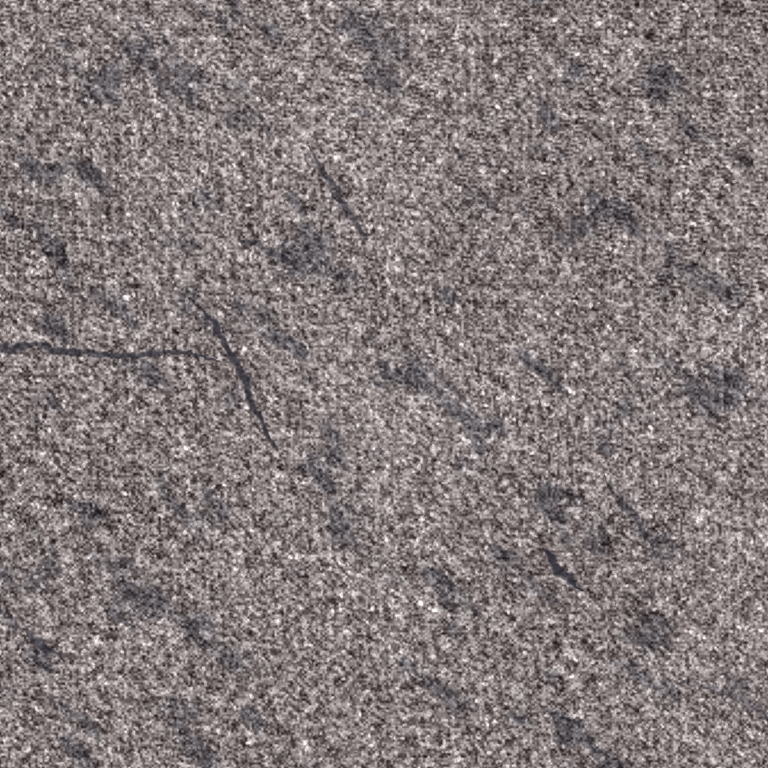
Write a WebGL 2 fragment shader that draws this texture.

```glsl
#version 300 es
precision highp float;
// Weathered grey stone: fine speckled grain, pale flakes, bluish smudges and thin cracks.

uniform vec2 u_resolution;
out vec4 fragColor;

float hash(vec2 p) {
    return fract(sin(dot(p, vec2(127.1, 311.7))) * 43758.5453);
}

float noise(vec2 p) {
    vec2 cell = floor(p), f = fract(p);
    f = f * f * (3.0 - 2.0 * f);
    float low = mix(hash(cell), hash(cell + vec2(1, 0)), f.x);
    float high = mix(hash(cell + vec2(0, 1)), hash(cell + vec2(1, 1)), f.x);
    return mix(low, high, f.y);
}

float fbm(vec2 p) {
    float sum = 0.0, amplitude = 0.5;
    for (int i = 0; i < 4; i++) {
        sum += amplitude * noise(p);
        p = p * 2.03 + 17.3;
        amplitude *= 0.5;
    }
    return sum / 0.9375;
}

vec2 rotate(vec2 p, float angle) {
    float c = cos(angle), s = sin(angle);
    return vec2(c * p.x + s * p.y, c * p.y - s * p.x);
}

// Pale mineral flakes, one candidate per jittered cell
float flakes(vec2 p, float share) {
    float cover = 0.0;
    for (int y = -1; y <= 1; y++) {
        for (int x = -1; x <= 1; x++) {
            vec2 cell = floor(p) + vec2(x, y);
            vec2 center = cell + vec2(hash(cell + 3.7), hash(cell + 9.2));
            vec2 d = rotate(p - center, 6.28 * hash(cell + 5.1)) * vec2(0.8, 1.3);
            float radius = mix(0.2, 0.48, hash(cell + 1.9));
            float disk = 1.0 - smoothstep(radius - 0.16, radius + 0.12, length(d));
            float strength = step(hash(cell + 6.4), share) * mix(0.4, 1.0, hash(cell + 8.3));
            cover = max(cover, disk * strength);
        }
    }
    return cover;
}

// Tapered line from a to b, as coverage
float crack(vec2 p, vec2 a, vec2 b, float width) {
    vec2 along = b - a;
    float t = clamp(dot(p - a, along) / dot(along, along), 0.0, 1.0);
    float taper = width * (0.35 + 0.65 * sin(3.14 * t));
    return 1.0 - smoothstep(taper * 0.4, taper * 1.5, length(p - a - along * t));
}

float cracks(vec2 uv) {
    // Ragged outline from coarse and fine displacement
    vec2 p = uv + 0.028 * (vec2(fbm(uv * 17.0), fbm(uv * 17.0 + 40.0)) - 0.5);
    p += 0.005 * (vec2(noise(uv * 130.0), noise(uv * 130.0 + 70.0)) - 0.5);

    // Long seam and its steep branch
    float cover = 0.75 * crack(p, vec2(-0.15, 0.55), vec2(0.28, 0.535), 0.0045);
    cover = max(cover, 0.85 * crack(p, vec2(0.275, 0.59), vec2(0.36, 0.42), 0.0055));

    // Scattered short cracks, mostly falling to the right
    for (int i = 0; i < 8; i++) {
        float k = float(i);
        vec2 center = fract(vec2(0.73, 0.26) + k * vec2(0.618, 0.414));
        float angle = -0.72 + 0.9 * (hash(vec2(k, 4.0)) - 0.5);
        vec2 reach = mix(0.03, 0.085, hash(vec2(k, 2.0))) * vec2(cos(angle), sin(angle));
        float strength = i == 0 ? 0.95 : mix(0.3, 0.75, hash(vec2(k, 7.0)));
        cover = max(cover, strength * crack(p, center - reach, center + reach, 0.005));
    }
    return cover;
}

void main() {
    vec2 uv = gl_FragCoord.xy / u_resolution.y;
    vec2 slanted = rotate(uv, -0.7);

    // Broad tone and fine grain, slightly stretched along the slant
    float tone = 0.477 + 0.1 * (fbm(uv * 4.0) - 0.5);
    tone += 0.43 * (noise(uv * 337.0) - 0.5);
    tone += 0.35 * (noise(slanted * vec2(160.0, 225.0) + 31.0) - 0.5);
    tone += 0.13 * (noise(slanted * vec2(62.0, 95.0) + 11.0) - 0.5);

    // Small and larger flakes
    tone += 0.25 * flakes(uv * 135.0, 0.3);
    tone += 0.2 * flakes(uv * 78.0 + 50.0, 0.09);
    vec3 color = vec3(tone + 0.036, tone, tone - 0.003);

    // Bluish smudges in slanted hollows
    float smudge = smoothstep(0.6, 0.78, fbm(slanted * vec2(15.0, 27.0) + 8.0));
    color = mix(color, color * 0.6 + vec3(0.0, 0.01, 0.035), 0.7 * smudge);

    // Cracks keep a trace of the grain
    vec3 crackColor = vec3(0.19, 0.19, 0.225) + 0.17 * (color - 0.4);
    color = mix(color, crackColor, cracks(uv));

    fragColor = vec4(clamp(color, 0.0, 1.0), 1.0);
}
```
